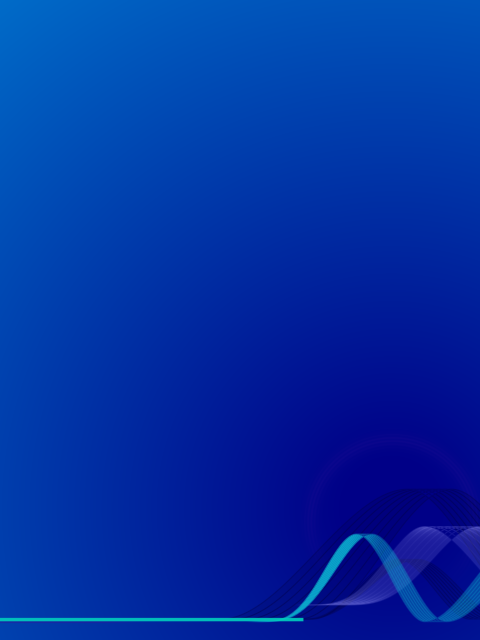
Write a WebGL 1 fragment shader that draws this background.

```glsl
precision highp float;
// Deep blue radial gradient with a teal baseline and translucent wave ribbons.

uniform vec2 u_resolution;

const vec3 NAVY = vec3(0.0, 0.0, 0.53);
const vec3 AZURE = vec3(0.0, 0.42, 0.785);
const vec3 INK = vec3(0.0, 0.0, 0.28);
const vec3 VIOLET = vec3(0.20, 0.06, 0.60);
const vec3 LILAC = vec3(0.46, 0.46, 0.88);
const vec3 TEAL = vec3(0.04, 0.70, 0.82);
const vec3 MINT = vec3(0.0, 0.80, 0.74);

// Height of a wave; key holds the x of its start, crest and trough.
float wave(float x, vec3 key, vec2 span, float power) {
  float next = key.z + 1.5 * (key.z - key.y);
  float rise = pow(max(smoothstep(key.x, key.y, x), 0.0001), power);
  float h = rise - smoothstep(key.y, key.z, x) + smoothstep(key.z, next, x);
  return mix(span.x, span.y, h);
}

// Approximate signed distance from a point to the wave.
float waveDistance(vec2 p, vec3 key, vec2 span, float power) {
  const float STEP = 0.002;
  float y = wave(p.x, key, span, power);
  float slope = (wave(p.x + STEP, key, span, power) - y) / STEP;
  return (p.y - y) / sqrt(1.0 + slope * slope);
}

float stroke(float d, float halfWidth, float px) {
  return 1.0 - smoothstep(halfWidth - px * 0.5, halfWidth + px, abs(d));
}

// Ribbon between two waves: x = filled area, y = fine strands.
vec2 ribbon(vec2 p, vec3 keyA, vec3 keyB, vec2 span, float power, float px) {
  const int STRANDS = 8;
  float a = waveDistance(p, keyA, span, power);
  float b = waveDistance(p, keyB, span, power);
  float inside = max(min(a, -b), min(-a, b));
  float fill = smoothstep(-px * 0.5, px, inside);
  float strands = 0.0;
  for (int i = 0; i < STRANDS; i++) {
    vec3 key = mix(keyA, keyB, float(i) / float(STRANDS - 1));
    float d = waveDistance(p, key, span, power);
    strands = max(strands, stroke(d, 0.0006, px));
  }
  return vec2(fill, strands) * smoothstep(keyA.x - 0.02, keyA.x + 0.02, p.x);
}

vec3 background(vec2 p) {
  float d = length(p - vec2(0.816, 0.274));
  return mix(NAVY, AZURE, clamp((d - 0.104) / 1.233, 0.0, 1.0));
}

// Faint nested rings around the dark centre.
float halo(vec2 p) {
  float d = length(p - vec2(0.818, 0.245));
  float rim = exp(-pow((d - 0.172) / 0.014, 2.0));
  float ripples = 0.75 + 0.25 * sin(d * 900.0);
  return rim * ripples * smoothstep(0.08, 0.30, p.y);
}

void main() {
  float px = 1.0 / u_resolution.x;
  vec2 p = gl_FragCoord.xy * px;
  vec3 color = background(p);
  color = mix(color, VIOLET, 0.22 * halo(p));

  // Large and small dark ribbons
  vec2 dark = ribbon(p, vec3(0.46, 0.85, 1.12), vec3(0.65, 0.94, 1.22),
                     vec2(0.0434, 0.3142), 1.0, px);
  color = mix(color, INK, 0.16 * dark.x + 0.38 * dark.y);
  vec2 inner = ribbon(p, vec3(0.63, 0.83, 0.98), vec3(0.63, 0.87, 1.05),
                      vec2(0.0434, 0.168), 1.3, px);
  color = mix(color, INK, 0.15 * inner.x + 0.35 * inner.y);

  // Lilac ribbon, brightest along its crest and foot
  vec2 lilacSpan = vec2(0.073, 0.236);
  vec2 lilac = ribbon(p, vec3(0.63, 0.885, 1.10), vec3(0.70, 0.995, 1.25),
                      lilacSpan, 2.0, px);
  float edge = min(abs(p.y - lilacSpan.x), abs(p.y - lilacSpan.y));
  float sheen = exp(-edge / 0.012);
  color = mix(color, LILAC, lilac.x * (0.22 + 0.38 * sheen));
  color = mix(color, LILAC, lilac.y * (0.06 + 0.30 * sheen));

  // Teal ribbon, fading along its falling side
  vec2 teal = ribbon(p, vec3(0.53, 0.743, 0.885), vec3(0.53, 0.775, 0.93),
                     vec2(0.0382, 0.2205), 2.0, px);
  float fade = 1.0 - 0.55 * smoothstep(0.72, 0.80, p.x);
  color = mix(color, TEAL, teal.x * 0.80 * fade);
  color = mix(color, TEAL, teal.y * 0.60 * fade);

  // Baseline with a soft shadow underneath
  float shadow = stroke(p.y - 0.0375, 0.0015, px);
  shadow *= 1.0 - smoothstep(0.20, 0.32, p.x);
  color = mix(color, VIOLET, 0.45 * shadow);
  float line = stroke(p.y - 0.0425, 0.0030, px);
  line *= 1.0 - smoothstep(0.630, 0.630 + px * 2.0, p.x);
  color = mix(color, MINT, 0.92 * line);

  gl_FragColor = vec4(color, 1.0);
}
```
